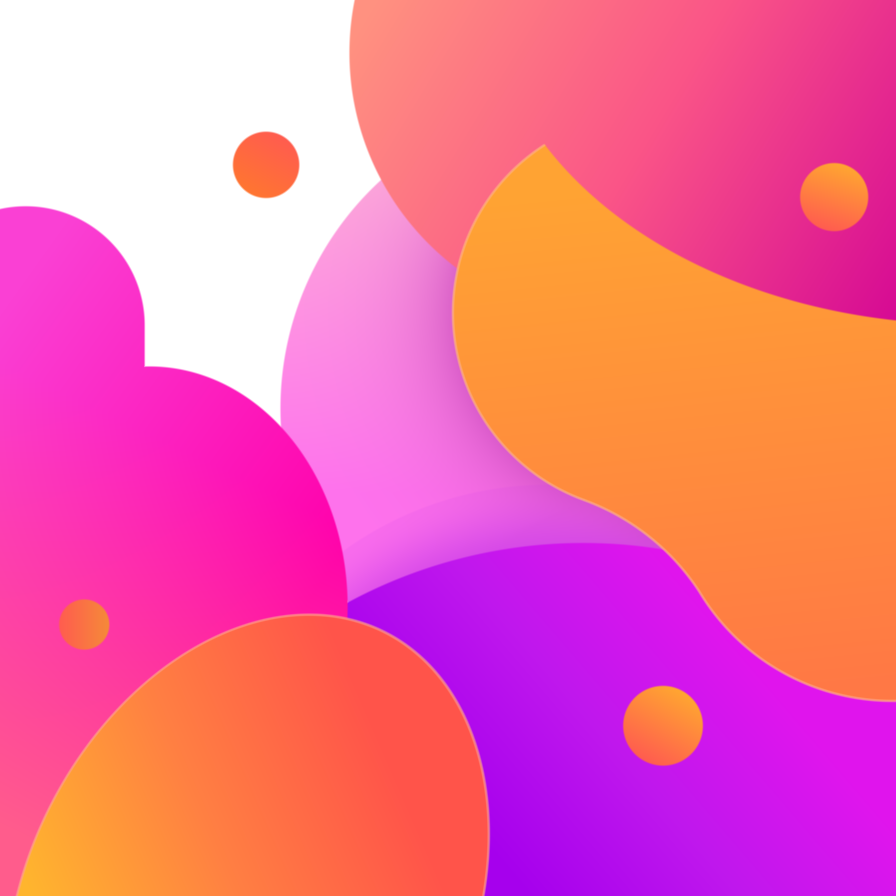
This background is drawn by a three.js fragment shader. Its source:

```glsl
// Abstract background of overlapping liquid blobs on white, with small glossy dots.
// Each blob is a signed distance built from circles, ellipses and half planes,
// then filled with a linear colour ramp and painted from back to front.

varying vec2 vUv;

const float EDGE = 0.0014;

// Signed distances: negative inside
float circle(vec2 p, vec2 center, float radius) {
  return length(p - center) - radius;
}

float ellipse(vec2 p, vec2 center, vec2 radii) {
  vec2 q = (p - center) / radii;
  float k = length(q);
  return k * (k - 1.0) / max(length(q / radii), 0.0001);
}

// Half plane to the left of the line from a to b
float leftOf(vec2 p, vec2 a, vec2 b) {
  vec2 dir = normalize(b - a);
  vec2 q = p - a;
  return dir.y * q.x - dir.x * q.y;
}

// Two circles joined on one side by a tangent concave fillet
float filletedPair(vec2 p, vec2 a, float ra, vec2 b, float rb, vec2 f, float rf) {
  float triangle = max(leftOf(p, a, f), max(leftOf(p, f, b), leftOf(p, b, a)));
  float bridge = max(triangle, -circle(p, f, rf));
  return min(bridge, min(circle(p, a, ra), circle(p, b, rb)));
}

// Coverage and colour helpers
float fill(float d) {
  return 1.0 - smoothstep(-EDGE, EDGE, d);
}

float rim(float d) {
  return 1.0 - smoothstep(0.0003, 0.0024, abs(d));
}

float ramp(vec2 p, vec2 from, vec2 to) {
  vec2 axis = to - from;
  return clamp(dot(p - from, axis) / dot(axis, axis), 0.0, 1.0);
}

vec3 ramp3(vec3 a, vec3 b, vec3 c, float t) {
  return mix(mix(a, b, min(t * 2.0, 1.0)), c, max(t * 2.0 - 1.0, 0.0));
}

// Dot shaded from low to high along the given unit direction
vec3 paintDot(vec3 base, vec2 p, vec2 center, float radius, vec2 dir, vec3 low, vec3 high) {
  float t = ramp(p, center - dir * radius, center + dir * radius);
  return mix(base, mix(low, high, t), fill(circle(p, center, radius)));
}

void main() {
  vec2 p = vUv;
  vec3 coral = vec3(1.0, 0.36, 0.31);
  vec3 amber = vec3(1.0, 0.65, 0.19);
  vec3 color = vec3(1.0);

  // Large orange blob, cut along its upper side by a wide ellipse
  float pair = filletedPair(p, vec2(0.728, 0.651), 0.2225,
    vec2(0.996, 0.469), 0.2513, vec2(0.5625, 0.1973), 0.2604);
  float cut = ellipse(p, vec2(1.081, 1.021), vec2(0.538, 0.383));
  float orangeBlob = max(pair, -cut);

  // Pale disc, shaded beside the orange blob
  vec3 pale = mix(vec3(1.0, 0.67, 0.86), vec3(1.0, 0.45, 0.93),
    ramp(p, vec2(0.42, 0.80), vec2(0.42, 0.45)));
  float shade = 0.68 * exp(-max(pair, 0.0) / 0.052);
  pale = mix(pale, vec3(0.79, 0.29, 0.74), shade);
  color = mix(color, pale, fill(circle(p, vec2(0.659, 0.544), 0.346)));

  // Translucent veil above the violet hill
  float veil = circle(p, vec2(0.612, 0.068), 0.391);
  float veilAlpha = mix(0.12, 0.75, smoothstep(0.0, 0.09, -veil));
  color = mix(color, vec3(0.78, 0.22, 0.91), fill(veil) * veilAlpha);

  // Violet hill
  vec3 violet = ramp3(vec3(0.65, 0.0, 0.93), vec3(0.75, 0.09, 0.93),
    vec3(0.88, 0.08, 0.93), ramp(p, vec2(0.56, 0.036), vec2(0.833, 0.27)));
  color = mix(color, violet, fill(circle(p, vec2(0.651, -0.159), 0.553)));

  // Magenta cloud on the left
  float column = max(p.x - 0.1615, p.y - 0.637);
  float cloud = min(column, circle(p, vec2(0.0287, 0.637), 0.1328));
  cloud = min(cloud, ellipse(p, vec2(0.167, 0.323), vec2(0.221, 0.268)));
  vec3 magenta = mix(vec3(0.98, 0.25, 0.83), vec3(1.0, 0.0, 0.67),
    ramp(p, vec2(0.0, 0.65), vec2(0.38, 0.38)));
  magenta = mix(magenta, vec3(1.0, 0.36, 0.55), ramp(p, vec2(0.2, 0.5), vec2(0.0, 0.08)));
  color = mix(color, magenta, fill(cloud));

  // Rose shape in the upper right
  float rose = min(circle(p, vec2(0.691, 0.941), 0.301), max(0.691 - p.x, 0.64 - p.y));
  vec3 roseColor = ramp3(vec3(1.0, 0.57, 0.50), vec3(0.98, 0.33, 0.53),
    vec3(0.84, 0.04, 0.58), ramp(p, vec2(0.417, 1.0), vec2(1.0, 0.648)));
  color = mix(color, roseColor, fill(rose));

  // Orange blob with a fine light outline
  vec3 orange = mix(vec3(1.0, 0.64, 0.20), vec3(1.0, 0.47, 0.27),
    ramp(p, vec2(0.76, 0.80), vec2(0.82, 0.22)));
  color = mix(color, orange, fill(orangeBlob));
  color = mix(color, vec3(1.0, 0.72, 0.52), 0.6 * rim(pair) * fill(-cut));

  // Leaning egg at the bottom
  vec2 leaning = vec2(p.x - 0.2097 * (p.y + 0.015), p.y);
  float egg = ellipse(leaning, vec2(0.276, -0.015), vec2(0.2606, 0.329));
  vec3 eggColor = ramp3(vec3(1.0, 0.71, 0.18), vec3(1.0, 0.50, 0.26),
    vec3(1.0, 0.33, 0.29), ramp(p, vec2(0.03, 0.01), vec2(0.42, 0.18)));
  color = mix(color, eggColor, fill(egg));
  color = mix(color, vec3(1.0, 0.66, 0.56), 0.6 * rim(egg));

  // Floating dots
  color = paintDot(color, p, vec2(0.297, 0.816), 0.037, vec2(0.5, 0.866), vec3(1.0, 0.46, 0.19), coral);
  color = paintDot(color, p, vec2(0.931, 0.780), 0.038, vec2(0.3, 0.954), coral, amber);
  color = paintDot(color, p, vec2(0.094, 0.303), 0.028, vec2(1.0, 0.0), coral, vec3(0.96, 0.54, 0.22));
  color = paintDot(color, p, vec2(0.740, 0.190), 0.0445, vec2(0.5, 0.866), coral, amber);

  gl_FragColor = vec4(color, 1.0);
}
```
